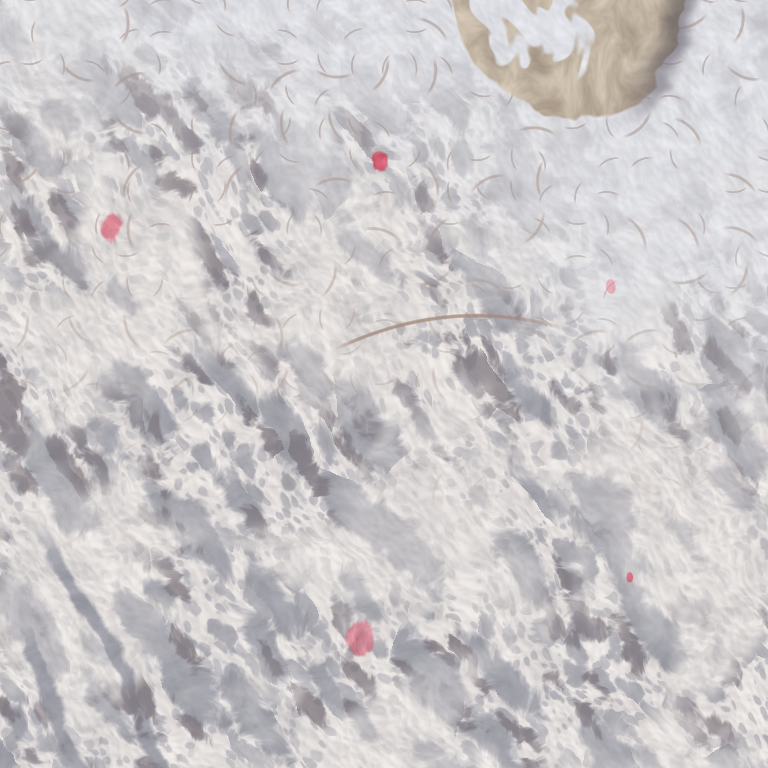
This texture is drawn by a Shadertoy shader. Its source:

```glsl
// Draws pale, powdery ground with slanting shadowed hollows, a half-buried rock, a twig and pink petals.

vec2 hash2(vec2 p) {
    return fract(sin(vec2(dot(p, vec2(127.1, 311.7)), dot(p, vec2(269.5, 183.3)))) * 43758.5);
}

// Layered, warped sines, roughly -1 to 1
float ripple(vec2 p) {
    float sum = 0.0, amp = 0.55;
    for (int i = 0; i < 5; i++) {
        p = mat2(0.8, 0.6, -0.6, 0.8) * p * 1.7 + 1.3;
        p += 0.6 * sin(p.yx * 0.8 + float(i));
        sum += amp * sin(p.x) * cos(p.y);
        amp *= 0.65;
    }
    return sum;
}

// Cellular noise: distance to the nearest centre, and a random value for its cell
vec2 cells(vec2 p) {
    vec2 nearest = vec2(9.0, 0.0);
    for (int y = -1; y <= 1; y++)
    for (int x = -1; x <= 1; x++) {
        vec2 cell = floor(p) + vec2(x, y);
        float d = length(cell + hash2(cell) - p);
        if (d < nearest.x) nearest = vec2(d, hash2(cell + 7.3).x);
    }
    return nearest;
}

// Soft blobs of random size with ragged edges
float pits(vec2 p, float fill, float ragged) {
    vec2 c = cells(p);
    float radius = fill * c.y;
    return (1.0 - smoothstep(radius - 0.1, radius + 0.1, c.x + ragged)) * smoothstep(0.08, 0.2, radius);
}

// One short bent fibre in some of the grid cells
float fibres(vec2 p) {
    vec2 rnd = hash2(floor(p) + 3.7);
    float angle = 6.28 * rnd.x;
    vec2 v = mat2(cos(angle), sin(angle), -sin(angle), cos(angle)) * (fract(p) - 0.5);
    float line = 1.0 - smoothstep(0.012, 0.045, abs(v.y + 0.7 * v.x * v.x));
    return line * (1.0 - smoothstep(0.2, 0.4, abs(v.x))) * step(0.45, rnd.y);
}

void mainImage(out vec4 fragColor, in vec2 fragCoord) {
    vec2 p = fragCoord / iResolution.y;
    float broad = ripple(p * 5.0);
    float rough = ripple(p * 45.0);

    // Coordinates along and across the slope, bent a little
    vec2 slope = vec2(dot(p, vec2(0.6, -0.8)), dot(p, vec2(0.8, 0.6)));
    slope += 0.016 * vec2(ripple(p * 9.0), ripple(p * 9.0 + 5.0));
    float powder = smoothstep(0.72, 1.15, p.y + 0.35 * p.x + 0.16 * broad);

    // Sunlit grain, shaded by the difference in height toward the light
    vec2 grain = slope * vec2(60.0, 95.0);
    float relief = cells(grain).x - cells(grain + vec2(-0.1, 0.35)).x;
    float lit = 0.58 + 0.3 * ripple(slope * vec2(14.0, 26.0)) + 0.55 * relief + 0.18 * rough;
    vec3 color = mix(vec3(0.79, 0.765, 0.76), vec3(0.96, 0.935, 0.91), clamp(lit, 0.0, 1.0));
    vec3 snow = vec3(0.87, 0.875, 0.895) + 0.05 * relief + 0.035 * rough;
    color = mix(color, snow, 0.25 + 0.7 * powder);

    // Hollows, clods and specks
    float patches = smoothstep(-0.45, 0.4, ripple(p * 7.0 + 2.0));
    float bare = 1.0 - 0.85 * powder;
    float hollow = pits(slope * vec2(6.0, 17.0), 0.5, 0.13 * rough);
    float clods = pits(slope * vec2(19.0, 38.0) + 4.0, 0.5, 0.22 * rough) * patches;
    float specks = pits(slope * vec2(45.0, 75.0) + 9.0, 0.5, 0.1 * rough) * (0.3 + 0.7 * patches);
    float shade = max(0.85 * hollow * (0.5 + 0.5 * patches), max(0.7 * clods, 0.5 * specks));

    // Long curving furrows in the lower left
    for (int i = 0; i < 2; i++) {
        float top = 0.33 - 0.11 * float(i);
        float bend = 0.2 - 0.1 * float(i) - 0.15 * pow(p.y / 0.32, 1.3) + 0.012 * ripple(p * 12.0);
        float furrow = 1.0 - smoothstep(0.006, 0.015, abs(p.x - bend) + 0.003 * rough);
        shade = max(shade, 0.9 * furrow * (1.0 - smoothstep(top - 0.06, top, p.y)));
    }
    color = mix(color, vec3(0.59, 0.595, 0.635) + 0.05 * rough, shade * bare);

    // Dark crusts and brown fibres
    float crust = pits(slope * vec2(8.0, 30.0) + 13.0, 0.42, 0.25 * rough);
    color = mix(color, vec3(0.49, 0.46, 0.49), 0.75 * crust * patches * bare);
    float litter = max(fibres(p * 15.0), fibres(p * 24.0 + 5.5)) * smoothstep(0.1, 0.9, p.y);
    color = mix(color, vec3(0.67, 0.6, 0.57), 0.6 * litter);

    // Rock with powder on top and shadow at its right edge
    vec2 r = (p - vec2(0.745, 1.02)) / vec2(0.155, 0.175);
    float edge = length(r) + 0.07 * ripple(p * 12.0);
    float rightSide = smoothstep(0.3, 0.85, r.x);
    color = mix(color, vec3(0.5, 0.48, 0.52), 0.75 * rightSide * (1.0 - smoothstep(1.0, 1.15, edge)));
    float strata = ripple(p * vec2(45.0, 28.0));
    vec3 rock = mix(vec3(0.62, 0.56, 0.5), vec3(0.84, 0.79, 0.72), clamp(0.6 + 0.5 * strata, 0.0, 1.0));
    rock = mix(rock, vec3(0.42, 0.39, 0.39), 0.8 * rightSide * smoothstep(0.72, 1.0, edge));
    rock = mix(rock, snow, smoothstep(0.3, 0.42, ripple(p * 11.0 + 3.0)));
    color = mix(color, rock, 1.0 - smoothstep(0.97, 1.0, edge));

    // Arched twig
    float arch = 0.589 - 1.3 * (p.x - 0.62) * (p.x - 0.62);
    float twig = 1.0 - smoothstep(0.001, 0.0035, abs(p.y - arch));
    twig *= smoothstep(0.43, 0.47, p.x) * (1.0 - smoothstep(0.64, 0.76, p.x));
    color = mix(color, vec3(0.64, 0.54, 0.49), 0.8 * twig);

    // Petals, each paler than the last
    for (int i = 0; i < 5; i++) {
        float n = float(i);
        vec2 v = p - fract(vec2(0.495, 0.788) + n * vec2(0.325, 0.46));
        float size = 0.016 + 0.01 * sin(n * 4.5);
        float petal = length(v * vec2(1.3, 0.85)) / size + 0.35 * ripple(p * 30.0 + n);
        vec3 pink = vec3(0.86, 0.37, 0.46) + 0.1 * rough;
        color = mix(color, pink, (0.9 - 0.12 * n) * (1.0 - smoothstep(0.75, 1.0, petal)));
    }

    fragColor = vec4(clamp(color, 0.0, 1.0), 1.0);
}
```
